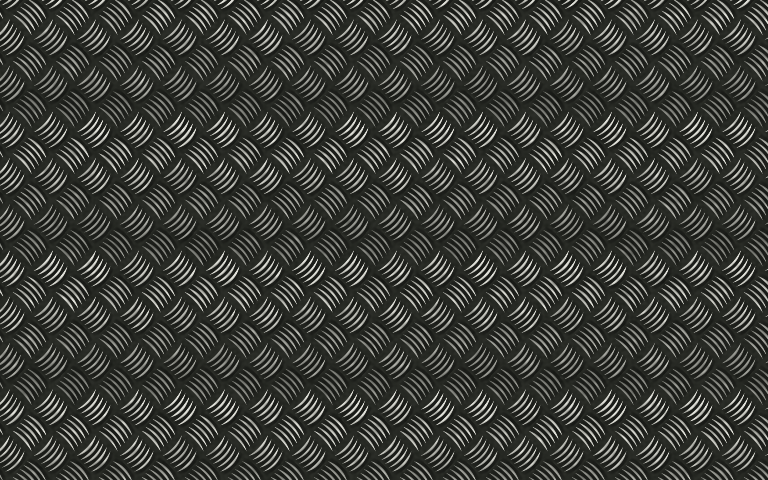
Write a Shadertoy shader that draws this texture.

```glsl
// Dark tread plate: a diagonal checkerboard of patches, each with five bowed,
// tapered ridges that alternate in direction. Light fades down every six rows
// of patches, and gradient noise scuffs the ridges and mottles the steel.

vec2 hash2(vec2 p) {
    p = vec2(dot(p, vec2(127.1, 311.7)), dot(p, vec2(269.5, 183.3)));
    return fract(sin(p) * 43758.5) * 2.0 - 1.0;
}

float gradientNoise(vec2 p) {
    vec2 i = floor(p), f = p - i;
    vec2 u = f * f * (3.0 - 2.0 * f);
    float low = mix(dot(hash2(i), f),
                    dot(hash2(i + vec2(1, 0)), f - vec2(1, 0)), u.x);
    float high = mix(dot(hash2(i + vec2(0, 1)), f - vec2(0, 1)),
                     dot(hash2(i + 1.0), f - 1.0), u.x);
    return mix(low, high, u.y);
}

void mainImage(out vec4 fragColor, in vec2 fragCoord) {
    // One grid unit holds one patch of each direction
    vec2 repeats = vec2(17.86, 10.38);
    vec2 grid = fragCoord / iResolution.xy * repeats - vec2(0.21, 1.54);
    float pixel = length(repeats / iResolution.xy);

    // Diagonal cells: x runs up-right, y runs up-left
    vec2 diagonal = vec2(grid.x + grid.y, grid.y - grid.x);
    vec2 cell = floor(diagonal + 0.5);
    vec2 local = diagonal - cell;
    bool falling = mod(cell.x + cell.y, 2.0) > 0.5;
    vec2 patchPos = falling ? vec2(local.y, -local.x) : local;

    // Light falls off down the plate, with small changes between patches
    float row = 0.5 * (cell.x + cell.y);
    float fade = fract(0.01 - row / 3.0);
    float gain = (1.08 - 0.52 * fade) * (falling ? 0.92 : 1.0);
    gain *= 1.0 + 0.08 * hash2(mod(cell, 6.0)).x;

    // Bowed ridges with pointed ends, a lit crest and a shadow beneath
    float along = patchPos.x;
    float bow = falling ? 0.38 : 0.48;
    float across = patchPos.y - bow * (along * along - 0.06);
    float taper = max(1.0 - pow(abs(along) / 0.46, 2.0), 0.0);
    float ridge = 0.0, shadow = 0.0;
    for (int i = -2; i <= 2; i++) {
        float offset = across - 0.17 * float(i);
        float width = 0.039 * taper * (1.0 + 0.15 * hash2(cell + float(i) * 7.3).y);
        float edge = smoothstep(0.5 * pixel, -0.5 * pixel, abs(offset) - width);
        float crest = 0.6 + 0.4 * smoothstep(0.05, 0.0, abs(offset - 0.008));
        ridge = max(ridge, edge * crest * smoothstep(0.0, 0.25, taper));
        shadow = max(shadow, sqrt(taper) * smoothstep(0.1, 0.02, abs(offset + 0.08)));
    }

    // Scuffs break the shine, which is strongest toward the right-hand end
    float scuff = gradientNoise(grid * vec2(5.0, 7.0));
    float rightEnd = falling ? -along : along;
    float shine = ridge * gain * (0.88 + 0.35 * rightEnd) * (1.0 + 0.5 * scuff);

    // Mottled steel, darkest in the gaps between ridges
    float mottle = 0.72 + 0.4 * gradientNoise(grid * 2.3)
                 + 0.7 * gradientNoise(grid * vec2(11.0, 13.0));
    vec3 steel = mix(vec3(0.11, 0.12, 0.1), vec3(0.17, 0.178, 0.157),
                     clamp(mottle, 0.0, 1.0));
    steel *= 1.0 - 0.36 * shadow;
    vec3 color = mix(steel, vec3(0.88, 0.88, 0.85), clamp(shine, 0.0, 1.0));
    fragColor = vec4(color, 1.0);
}
```
